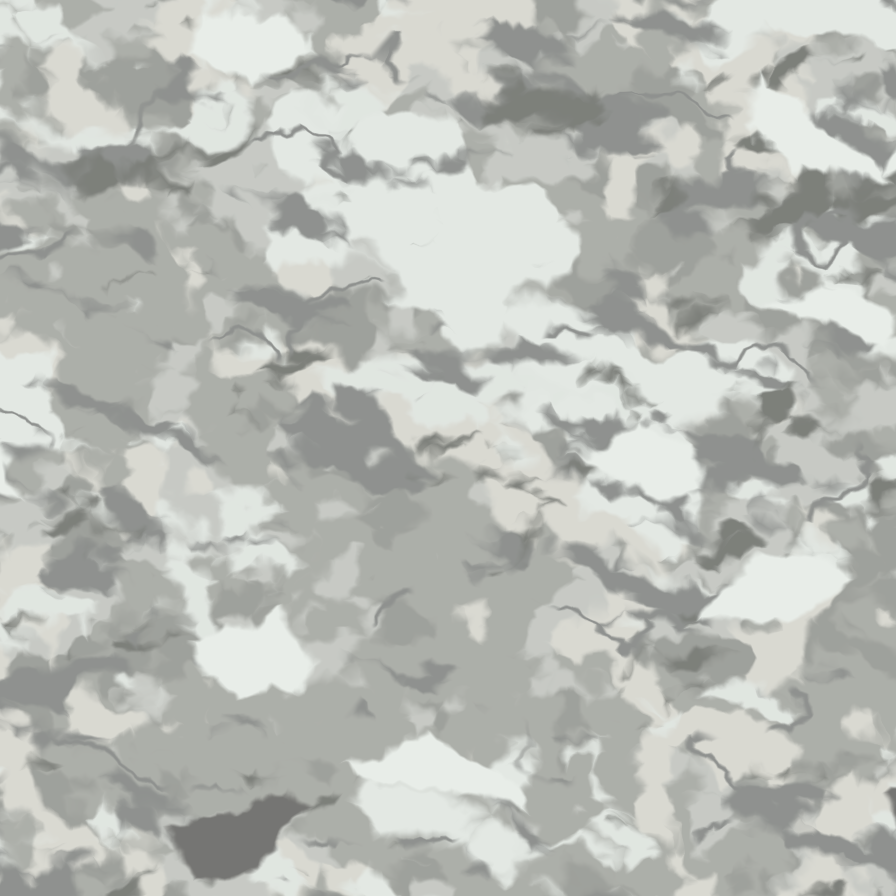
Reproduce this texture procedurally as a Shadertoy shader.

```glsl
float hash(vec2 p) {
    return fract(sin(dot(p, vec2(127.1, 311.7))) * 43758.5453);
}

mat2 rotate(float a) {
    return mat2(cos(a), sin(a), -sin(a), cos(a));
}

// Linear noise on a triangle lattice: its contours are straight-sided facets
float facetNoise(vec2 p) {
    p += (p.x + p.y) * 0.366;
    vec2 cell = floor(p), f = p - cell;
    float hi = max(f.x, f.y), lo = min(f.x, f.y);
    vec2 side = f.x > f.y ? vec2(1, 0) : vec2(0, 1);
    return hash(cell) * (1.0 - hi) + hash(cell + side) * (hi - lo) + hash(cell + 1.0) * lo;
}

float facets(vec2 p) {
    float sum = 0.0, weight = 4.0 / 7.0;
    for (int i = 0; i < 3; i++) {
        sum += weight * facetNoise(p);
        p = mat2(0.8, 0.6, -0.6, 0.8) * p * 2.1 + 17.3;
        weight *= 0.5;
    }
    return sum;
}

// Soft-edged cover of the noise above a threshold
float patches(vec2 p, vec2 freq, float tilt, float seed, float threshold) {
    float v = facets(rotate(tilt) * p * freq + seed) - threshold;
    float soft = 0.0035 * max(freq.x, freq.y);
    return smoothstep(-soft, soft, v);
}

// Scattered angular chips: x is signed distance, y is a random id
vec2 chips(vec2 p, float cells, float presence) {
    vec2 nearest = vec2(1.0, 0.0), home = floor(p * cells);
    for (int j = -1; j <= 1; j++)
    for (int i = -1; i <= 1; i++) {
        vec2 cell = home + vec2(i, j);
        float id = hash(cell + 5.2);
        if (hash(cell + 31.7) > presence) continue;
        vec2 centre = cell + 0.2 + 0.6 * vec2(hash(cell + 1.3), hash(cell + 8.9));
        vec2 q = rotate(1.2 * (id - 0.35)) * (p * cells - centre);
        q.y *= 1.7;
        float d = -1.0;
        for (int k = 0; k < 5; k++) {
            float r = hash(cell + float(k) * 3.1 + 2.0);
            float a = 6.2832 * (float(k) + 0.7 * r) / 5.0;
            d = max(d, dot(q, vec2(cos(a), sin(a))) - 0.2 - 0.2 * r);
        }
        if (d < nearest.x) nearest = vec2(d, id);
    }
    return vec2(nearest.x / cells, nearest.y);
}

void mainImage(out vec4 fragColor, in vec2 fragCoord) {
    vec2 uv = fragCoord / iResolution.y;
    vec2 ragged = vec2(facets(uv * 22.0 + 3.0), facets(uv * 22.0 + 71.0)) - 0.5;
    vec2 p = uv + 0.035 * ragged;

    // Calm zones stay plain; the upper right is brighter and busier
    float calm = 0.2 * (facetNoise(uv * 4.0 + 40.0) - 0.5);
    vec2 toBright = uv - vec2(0.74, 0.78);
    float bright = exp(-7.0 * dot(toBright, toBright)) - 0.33;

    vec3 color = vec3(0.675, 0.685, 0.662);

    // Faint grey mottling, then two kinds of cream flakes
    color = mix(color, vec3(0.62, 0.63, 0.61), patches(p, vec2(10, 13), 0.4, 11.0, 0.565 + calm));
    color = mix(color, vec3(0.78, 0.79, 0.77), patches(p, vec2(11, 14), -0.3, 23.0, 0.605 + calm));
    color = mix(color, vec3(0.85, 0.85, 0.82), patches(p, vec2(9, 11), 0.8, 57.0, 0.615 + calm));

    // Large pale slabs and small pale flakes
    color = mix(color, vec3(0.89, 0.91, 0.89), patches(p, vec2(3.6, 4.6), 0.2, 83.0, 0.6 - 0.18 * bright));
    color = mix(color, vec3(0.88, 0.90, 0.88), patches(p, vec2(9, 13), 0.1, 97.0, 0.67 + calm));

    // Dark splinters in two strengths
    float busy = 0.08 * bright - 0.6 * calm;
    color = mix(color, vec3(0.56, 0.57, 0.56), patches(p, vec2(9, 16), 0.25, 131.0, 0.655 - busy));
    color = mix(color, vec3(0.49, 0.50, 0.48), patches(p, vec2(10, 18), -0.3, 173.0, 0.72 - busy));

    // Fine cracks, broken into short strokes
    float crack = abs(facets(p * vec2(3.5, 5.0) + 211.0) - 0.5) / 5.0;
    float run = smoothstep(0.58, 0.68, facetNoise(uv * 10.0 + 19.0));
    color = mix(color, vec3(0.56, 0.57, 0.56), run * (1.0 - smoothstep(0.0005, 0.004, crack)));

    // Bright chips with an occasional dark one
    vec2 chip = chips(p, 5.0, 0.3);
    vec3 chipColor = chip.y < 0.14 ? vec3(0.46, 0.46, 0.45) : vec3(0.91, 0.93, 0.91);
    color = mix(color, chipColor, 1.0 - smoothstep(-0.006, 0.006, chip.x));

    fragColor = vec4(color, 1.0);
}
```
